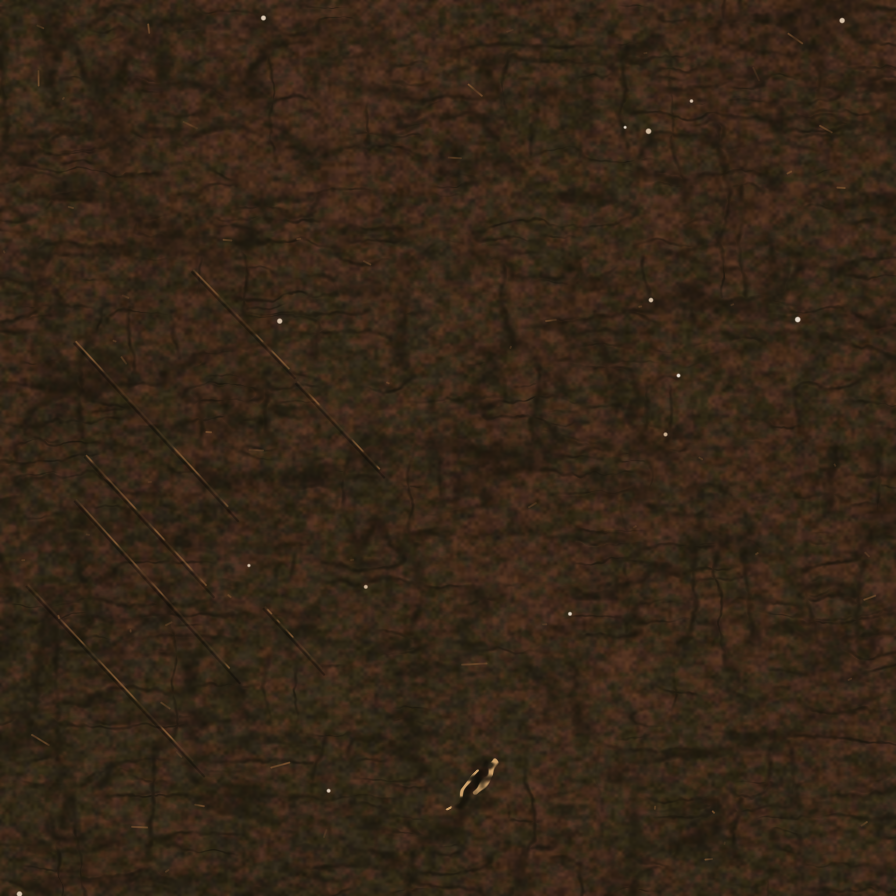
Reproduce this texture procedurally as a WebGL 2 fragment shader.

```glsl
#version 300 es
precision highp float;
// Dark brown worn leather with fine crackle, slanted scratches, dust and one chipped spot.

uniform vec2 u_resolution;
out vec4 fragColor;

// Integer hash giving two values in 0..1
vec2 hash2(ivec2 cell) {
  uvec2 v = uvec2(cell) * 1664525u + 1013904223u;
  v.x += v.y * 1664525u;
  v.y += v.x * 1664525u;
  v ^= v >> 16u;
  v.x += v.y * 1664525u;
  v.y += v.x * 1664525u;
  v ^= v >> 16u;
  return vec2(v & 65535u) / 65535.0;
}

float noise(vec2 p) {
  ivec2 i = ivec2(floor(p));
  vec2 f = fract(p);
  f = f * f * (3.0 - 2.0 * f);
  return mix(mix(hash2(i).x, hash2(i + ivec2(1, 0)).x, f.x),
             mix(hash2(i + ivec2(0, 1)).x, hash2(i + ivec2(1, 1)).x, f.x), f.y);
}

float fbm(vec2 p) {
  float sum = 0.0, gain = 0.5;
  for (int i = 0; i < 4; i++) {
    sum += gain * noise(p);
    p = mat2(1.6, 1.2, -1.2, 1.6) * p + 7.3;
    gain *= 0.5;
  }
  return sum / 0.9375;
}

// Thin winding lines along the middle level of the noise
float crackle(vec2 p, float width) {
  return 1.0 - smoothstep(0.0, width, abs(noise(p) - 0.5));
}

// x: distance to the segment, y: position along it
vec2 segment(vec2 p, vec2 a, vec2 b) {
  vec2 d = b - a;
  float t = clamp(dot(p - a, d) / dot(d, d), 0.0, 1.0);
  return vec2(length(p - a - d * t), t);
}

float stroke(float dist, float halfWidth, float soft) {
  return 1.0 - smoothstep(halfWidth - soft, halfWidth + soft, dist);
}

void main() {
  float side = min(u_resolution.x, u_resolution.y);
  vec2 p = gl_FragCoord.xy / side;
  float soft = max(0.0009, 0.6 / side);

  // Ground: small rust and olive mottles, then light and dark grain
  float mottle = fbm(p * vec2(60.0, 85.0));
  float tone = 0.5 + 0.45 * (fbm(p * 5.0 + 31.0) - 0.5) + 1.3 * (mottle - 0.5)
             + 0.5 * (noise(p * 150.0 + 70.0) - 0.5) + 0.14 * (p.x + p.y - 1.0);
  vec3 color = mix(vec3(0.175, 0.147, 0.085), vec3(0.262, 0.162, 0.105), smoothstep(0.1, 0.9, tone));
  float grain = 0.3 * (noise(p * 250.0 + 11.0) - 0.5) + 0.36 * (noise(p * vec2(110.0, 170.0) + 40.0) - 0.5);
  color *= 1.04 + grain + 0.22 * (fbm(p * vec2(7.0, 9.0) + 90.0) - 0.5);
  color.b += 0.035 * (noise(p * 130.0 + 17.0) - 0.5);

  // Crackle: two sizes of level lines, fewer upright ones
  vec2 bent = p + 0.02 * (vec2(fbm(p * 30.0), fbm(p * 30.0 + 50.0)) - 0.5);
  float level = crackle(bent * vec2(12.0, 50.0) + 5.0, 0.15)
              * smoothstep(0.3, 0.65, noise(p * vec2(13.0, 30.0) + 60.0));
  float small = crackle(bent * vec2(24.0, 75.0) + 37.0, 0.18)
              * smoothstep(0.4, 0.75, noise(p * vec2(24.0, 40.0) + 15.0));
  float upright = crackle(bent * vec2(38.0, 9.0) + 23.0, 0.14)
                * smoothstep(0.45, 0.75, noise(p * vec2(22.0, 13.0) + 80.0));
  float crack = max(max(level, 0.8 * small), upright) * (0.4 + 0.6 * noise(p * 110.0));
  color = mix(color, vec3(0.085, 0.07, 0.04), 0.72 * crack);

  // Long slanted scratches, worn away in places, with a faint dark edge
  for (int i = 0; i < 7; i++) {
    vec2 h = hash2(ivec2(i, 301));
    vec2 k = hash2(ivec2(i, 302));
    vec2 start = vec2(0.42 * h.x - 0.06, 0.26 + 0.5 * (float(i) + h.y) / 7.0);
    vec2 run = vec2(0.67 + 0.05 * k.y, -0.74) * mix(0.07, 0.27, k.x);
    vec2 s = segment(p, start, start + run);
    float shade = segment(p, start - 0.002, start + run * 1.08 - 0.002).x;
    color *= 1.0 - 0.3 * stroke(shade, 0.0012, soft);
    float wear = smoothstep(0.3, 0.75, noise(vec2(s.y * 13.0, float(i) * 9.0)))
               * (0.5 + 0.5 * noise(p * 140.0));
    color = mix(color, vec3(0.55, 0.38, 0.22), stroke(s.x, 0.0009, soft) * (0.12 + 0.85 * wear));
  }

  // Short faint flecks in all directions
  for (int i = 0; i < 60; i++) {
    vec2 h = hash2(ivec2(i, 411));
    vec2 k = hash2(ivec2(i, 412));
    float angle = 6.2832 * k.x;
    vec2 reach = vec2(cos(angle), 0.6 * sin(angle)) * mix(0.001, 0.014, k.y * k.y * k.y);
    float fleck = stroke(segment(p, h - reach, h + reach).x, 0.001, soft);
    fleck *= 0.3 + 0.7 * noise(p * 160.0);
    color = mix(color, vec3(0.52, 0.35, 0.2), fleck * mix(0.3, 1.0, fract(k.x * 7.0)));
  }

  // Chipped spot: ragged bright strokes around a dark hollow
  vec2 q = mat2(0.84, 0.54, -0.54, 0.84) * (p - vec2(0.53, 0.125));
  q.x += 0.007 * (noise(p * 75.0) - 0.5) + 2.5 * q.y * q.y;
  color *= 1.0 - 0.45 * stroke(segment(q, vec2(0.0, -0.03), vec2(0.002, 0.026)).x, 0.004, 0.003);
  float chip = max(stroke(segment(q, vec2(0.007, -0.008), vec2(0.009, 0.034)).x, 0.0024, soft),
                   stroke(segment(q, vec2(-0.005, -0.04), vec2(-0.004, 0.014)).x, 0.0016, soft));
  color = mix(color, vec3(0.82, 0.64, 0.42), chip * smoothstep(0.2, 0.65, noise(p * 130.0)));

  // Pale dust specks
  for (int i = 0; i < 15; i++) {
    vec2 h = hash2(ivec2(i, 523));
    vec2 k = hash2(ivec2(i, 524));
    float speck = stroke(length(p - h), mix(0.0014, 0.0031, k.x), 1.2 * soft);
    color = mix(color, mix(vec3(0.75, 0.6, 0.44), vec3(0.95, 0.94, 0.92), k.y), speck);
  }

  fragColor = vec4(color, 1.0);
}
```
